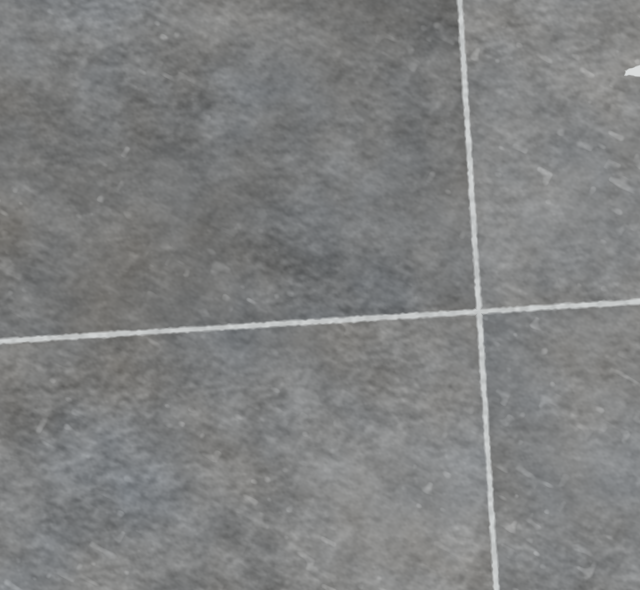
Give the GLSL for this texture, as a Shadertoy shader.

```glsl
// Grey stone floor tiles seen close up, with thin pale grout lines crossing off-centre.
#define TILE_SIZE 1.0
#define CROSSING vec2(0.812, 0.472)
#define TILT 0.062
#define GROUT_HALF_WIDTH 0.0047
#define GROUT_COLOR vec3(0.79, 0.80, 0.80)
#define STONE_COLOR vec3(0.487, 0.492, 0.493)
#define CLOUD_AMOUNT 0.17
#define MOTTLE_AMOUNT 0.15
#define RELIEF_AMOUNT 0.060
#define FLECK_AMOUNT 0.10

float hash(vec2 p) {
    vec3 q = fract(vec3(p.xyx) * 0.1031);
    q += dot(q, q.yzx + 33.33);
    return fract((q.x + q.y) * q.z);
}

float noise(vec2 p) {
    vec2 cell = floor(p), f = fract(p);
    f = f * f * (3.0 - 2.0 * f);
    return mix(mix(hash(cell), hash(cell + vec2(1, 0)), f.x),
               mix(hash(cell + vec2(0, 1)), hash(cell + vec2(1, 1)), f.x), f.y);
}

float fbm(vec2 p) {
    float sum = 0.0, amp = 0.5;
    for (int i = 0; i < 4; i++) {
        sum += amp * (noise(p) - 0.5);
        p = mat2(1.6, 1.2, -1.2, 1.6) * p + 17.3;
        amp *= 0.58;
    }
    return sum;
}

mat2 rotation(float a) {
    return mat2(cos(a), sin(a), -sin(a), cos(a));
}

// Broad clouds, finer mottling, shallow pits and scattered pale flecks
vec3 stone(vec2 p, vec2 tile) {
    vec2 q = p + 7.0 * tile + 20.0;
    vec2 grain = rotation(0.5) * q * vec2(0.85, 1.15);
    float clouds = fbm(q * 4.0);
    float mottle = fbm(grain * 34.0);
    float relief = noise(grain * 105.0) - noise(grain * 105.0 + vec2(0.45, -0.6));
    float fine = noise(grain * 210.0) - 0.5;
    float roughness = 0.6 + 0.8 * noise(q * 6.0 + 4.0);
    float flecks = smoothstep(0.76, 0.98, noise(grain * 62.0 + 9.0))
                 * smoothstep(0.35, 0.75, noise(q * 11.0));
    float tone = CLOUD_AMOUNT * clouds + MOTTLE_AMOUNT * mottle * roughness
               + RELIEF_AMOUNT * relief * roughness + 0.035 * fine
               + FLECK_AMOUNT * flecks;
    // Each tile has its own shade; the tile up and left of the crossing is darkest
    tone += 0.010 * (hash(tile + 5.0) - 0.5);
    tone += tile.y < 0.0 ? 0.012 : (tile.x < 0.0 ? -0.016 : 0.018);
    // Slight drift between warm and cool grey
    float warmth = fbm(q * 5.0 + 31.0) + (tile.y < 0.0 ? -0.05 : 0.05);
    return STONE_COLOR + tone + 0.035 * warmth * vec3(1.0, 0.1, -1.0);
}

// Pale chip with a pointed left end and a flat lower edge
float chipMask(vec2 p, float aa) {
    vec2 d = p - vec2(1.060, 0.874);
    float upper = 0.006 + 0.36 * d.x;
    float lower = -0.001 - 0.08 * d.x;
    float edge = max(max(d.y - upper, lower - d.y), -d.x);
    edge += 0.002 * (noise(p * 180.0) - 0.5);
    return 1.0 - smoothstep(-aa, aa + 0.001, edge);
}

void mainImage(out vec4 fragColor, in vec2 fragCoord) {
    vec2 p = fragCoord / iResolution.y;
    float aa = 0.9 / iResolution.y;

    // Tile grid, turned slightly about the crossing
    vec2 g = rotation(-TILT) * (p - CROSSING) / TILE_SIZE;
    vec2 tile = floor(g);
    vec2 toLine = abs(g - floor(g + 0.5)) * TILE_SIZE;
    vec3 color = stone(p, tile);

    // Soft light spreading from the upper left corner and the bottom
    color += 0.018 * exp(-9.0 * dot(p - vec2(0.0, 1.0), p - vec2(0.0, 1.0)));
    color += 0.012 * (1.0 - smoothstep(0.0, 0.4, p.y));

    // Grout: ragged edges, faint shadow and uneven brightness
    float ragged = 0.0022 * (noise(p * 170.0) - 0.5) + 0.0012 * (noise(p * 50.0) - 0.5);
    float edge = min(toLine.x, toLine.y) - GROUT_HALF_WIDTH + ragged;
    color -= 0.022 * exp(-max(edge, 0.0) * 90.0);
    float grout = 1.0 - smoothstep(-aa - 0.0012, aa + 0.0012, edge);
    vec3 groutColor = GROUT_COLOR + 0.09 * (noise(p * 130.0) - 0.5) + 0.05 * fbm(p * 20.0);
    color = mix(color, groutColor, grout * 0.95);

    color = mix(color, GROUT_COLOR + 0.06, chipMask(p, aa));
    fragColor = vec4(clamp(color, 0.0, 1.0), 1.0);
}
```
